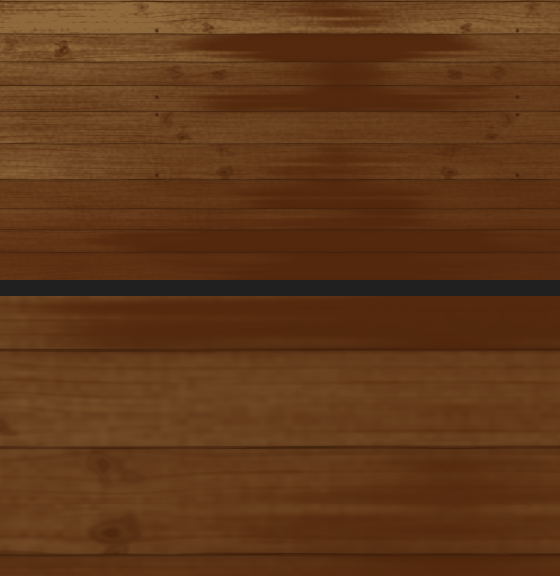
Top: the whole. Bottom: its middle third, enlarged.
Reproduce this texture procedurally as a WebGL 1 fragment shader.

```glsl
precision highp float;
// Ten stained wooden planks of uneven height, mirrored about a vertical axis.
// Stretched noise and layered sines make the grain, which bends around knots;
// ragged dark stain spreads from the axis and light falls off to the right.
uniform vec2 u_resolution;

const vec3 STAIN_COLOR = vec3(0.325, 0.157, 0.05);
const vec3 WOOD_COLOR  = vec3(0.54, 0.39, 0.22);
const vec3 RUST_COLOR  = vec3(0.53, 0.32, 0.17);
const vec3 SEAM_COLOR  = vec3(0.235, 0.115, 0.04);
const float MIRROR_X   = 0.602;
const float SEAM_HALF  = 0.0017;
const float NAIL_X     = 0.322;   // distance from the mirror axis
const float NAIL_R     = 0.0065;
const float KNOT_R     = 0.031;

// Per-plank settings, top to bottom: planks 0-3, 4-7, 8-9
const vec4 TONE_A  = vec4(1.08, 0.76, 0.50, 0.50);
const vec4 TONE_B  = vec4(0.52, 0.50, 0.29, 0.32);
const vec2 TONE_C  = vec2(0.26, 0.19);
const vec4 STAIN_A = vec4(-0.05, 0.21, 0.03, 0.16);
const vec4 STAIN_B = vec4(-0.09, -0.01, 0.09, 0.07);
const vec2 STAIN_C = vec2(0.36, 0.20);
// Knot and nail settings; 9 puts one out of sight
const vec4 KNOT_X_A = vec4(0.231, 0.492, 0.215, 9.0);
const vec4 KNOT_X_B = vec4(0.276, 0.200, 9.0, 9.0);
const vec4 KNOT_V_A = vec4(0.76, 0.54, 0.55, 0.5);
const vec4 KNOT_V_B = vec4(0.76, 0.80, 0.5, 0.5);
const vec4 NAIL_V_A = vec4(0.90, 9.0, 9.0, 0.45);
const vec4 NAIL_V_B = vec4(0.11, 0.88, 9.0, 9.0);

float pick(float id, vec4 a, vec4 b, vec2 c) {
  vec4 row = id < 3.5 ? a : (id < 7.5 ? b : vec4(c, 0.0, 0.0));
  return dot(row, 1.0 - step(0.5, abs(vec4(0.0, 1.0, 2.0, 3.0) - mod(id, 4.0))));
}

float hash(vec2 p) {
  return fract(sin(dot(p, vec2(127.1, 311.7))) * 4375.85);
}

float noise(vec2 p) {
  vec2 i = floor(p), f = fract(p);
  f = f * f * (3.0 - 2.0 * f);
  return mix(mix(hash(i), hash(i + vec2(1.0, 0.0)), f.x),
             mix(hash(i + vec2(0.0, 1.0)), hash(i + 1.0), f.x), f.y);
}

// Top edge of plank i, measured downward: an even step plus a slow drift
float plankEdge(float i) {
  float bump = (i - 6.8) / 1.7;
  return 0.1 * i + 0.01 + 0.014 * cos(1.2566 * (i - 1.5)) + 0.025 * exp(-bump * bump);
}

void main() {
  vec2 uv = gl_FragCoord.xy / u_resolution;
  float px = 1.0 / u_resolution.y;
  float m = abs(uv.x - MIRROR_X);
  float down = 1.0 - uv.y;
  float y = down + 0.0004 * sin(m * 23.0);

  // Find the plank and the position inside it
  float id = 0.0;
  for (int k = 1; k < 10; k++) id += step(plankEdge(float(k)), y);
  float top = plankEdge(id), bottom = plankEdge(id + 1.0);
  float height = bottom - top;
  float v = (y - top) / height;

  // Each plank has a main knot and a fainter companion; both bend the grain
  float knotX = pick(id, KNOT_X_A, KNOT_X_B, vec2(9.0));
  float knotV = pick(id, KNOT_V_A, KNOT_V_B, vec2(0.5));
  float grainY = y, knots = 0.0;
  for (int j = 0; j < 2; j++) {
    float second = float(j);
    vec2 d = vec2(2.0 * (m - knotX - second * 0.117 * (1.0 - id / 5.0)),
                  (v - mix(knotV, 1.0 - knotV, second)) * height);
    vec2 bend = d * vec2(0.45, 1.0);
    grainY -= d.y * 0.65 * exp(-dot(bend, bend) / 0.0012);
    d += 0.034 * (vec2(noise(vec2(m * 70.0, y * 60.0)), noise(vec2(m * 80.0 + 5.0, y * 75.0))) - 0.5);
    float r = length(d * vec2(0.85, 1.05));
    float core = 1.0 - smoothstep(0.1 * KNOT_R, KNOT_R, r);
    float rings = 0.75 + 0.25 * sin(r * 420.0);
    knots = max(knots, core * rings * (1.0 - 0.4 * second));
  }

  // Grain: long fibres, short fibres, dark veins, mottling and broad patches
  vec2 g = vec2(2.0 * m + id * 7.3, grainY);
  float fibre = noise(g * vec2(3.0, 75.0));
  float fine = noise(g * vec2(14.0, 190.0));
  float wave = sin(g.y * 300.0 + 7.0 * noise(g * vec2(1.7, 15.0)) + 1.5 * sin(g.x * 4.0));
  float vein = smoothstep(0.55, 1.0, wave) * noise(g * vec2(4.0, 30.0));
  float mottle = noise(vec2(uv.x * 190.0, y * 120.0));
  float patches = noise(vec2(uv.x * 9.0 + id * 3.1, y * 13.0));
  float broad = noise(vec2(m * 6.0 + id * 5.7, y * 5.0 + 3.0));
  float grain = 0.12 + 0.36 * fibre + 0.34 * fine + 0.40 * mottle
              + 0.45 * patches + 0.40 * broad - 0.45 * vein;
  grain *= 1.0 + 0.4 * (v - 0.5) * cos(id * 1.3);

  // Bare wood, then stain with a streaked edge around the mirror axis
  float light = mix(1.12, 0.62, smoothstep(0.0, 0.6, uv.x));
  float reach = pick(id, STAIN_A, STAIN_B, STAIN_C);
  float ragged = 0.16 * (fibre - 0.5) + 0.16 * (patches - 0.5) + 0.12 * abs(v - 0.5);
  float bare = smoothstep(-0.06, 0.14, m - reach + ragged);
  float amount = pick(id, TONE_A, TONE_B, TONE_C) * light * grain * mix(0.04, 1.0, bare);
  amount *= 1.0 - 0.9 * knots;
  vec3 wood = mix(WOOD_COLOR, RUST_COLOR, smoothstep(0.6, 0.95, down));
  vec3 color = mix(STAIN_COLOR, wood, clamp(amount, 0.0, 1.1));
  color = mix(color, SEAM_COLOR, 0.3 * knots);

  // Nail heads
  float nailV = pick(id, NAIL_V_A, NAIL_V_B, vec2(9.0));
  float nail = length(vec2(2.0 * (m - NAIL_X), (v - nailV) * height));
  color = mix(color, SEAM_COLOR, 0.75 * (1.0 - smoothstep(NAIL_R - px, NAIL_R + px, nail)));

  // Seams: a thin dark gap with soft shading beside it
  float gap = min(abs(y - top), abs(y - bottom));
  float seam = 1.0 - smoothstep(SEAM_HALF - 0.5 * px, SEAM_HALF + 0.5 * px, gap);
  color *= 1.0 - 0.08 * exp(-gap / 0.006);
  color = mix(color, SEAM_COLOR, seam * (0.4 + 0.4 * noise(vec2(m * 25.0, id))));

  gl_FragColor = vec4(color, 1.0);
}
```
